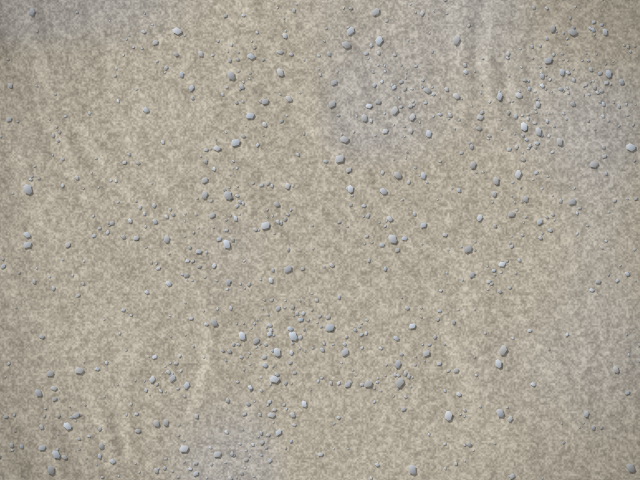
A WebGL 2 fragment shader for this texture:

```glsl
#version 300 es
precision highp float;
// Trodden dry sand strewn with small angular grey stones, seen from above.
// Stretched, warped noise gives ridges lit by a slope difference; fine noise
// gives the grain; jittered grids scatter convex stones with short shadows.
uniform vec2 u_resolution;
out vec4 fragColor;

const vec2 LIGHT = vec2(-0.6, 0.8);

// Integer hash: four random values per cell and seed
vec4 hash(vec2 cell, int seed) {
  uvec4 v = uvec4(ivec4(ivec2(cell), seed, seed * 31 + 7));
  v = v * 1664525u + 1013904223u;
  v += v.yzxy * v.wxyz;
  v ^= v >> 16u;
  v += v.yzxy * v.wxyz;
  return vec4(v >> 8u) / 16777216.0;
}

float noise(vec2 p, int seed) {
  vec2 i = floor(p), f = fract(p);
  f = f * f * (3.0 - 2.0 * f);
  float low = mix(hash(i, seed).x, hash(i + vec2(1, 0), seed).x, f.x);
  float high = mix(hash(i + vec2(0, 1), seed).x, hash(i + 1.0, seed).x, f.x);
  return mix(low, high, f.y);
}

// Sand height: slanting ridges in patches, over small lumps
float relief(vec2 p) {
  vec2 warp = vec2(noise(p * 2.6, 1), noise(p * 2.6, 2)) - 0.5;
  vec2 q = p + 0.2 * warp;
  vec2 along = vec2(0.5, -0.866), across = vec2(0.866, 0.5);
  float ridges = noise(vec2(dot(q, across) * 34.0, dot(q, along) * 6.0), 3);
  float patches = smoothstep(0.25, 0.65, noise(p * 3.5, 4));
  patches *= 1.0 - 0.7 * smoothstep(0.95, 1.25, p.x);
  return ridges * (0.25 + patches) + 0.22 * noise(p * 55.0, 5);
}

// Stones gather along a rising diagonal and in loose clumps
float stoneDensity(vec2 p) {
  vec2 start = vec2(0.4, 0.2), span = vec2(0.6, 0.55);
  float t = clamp(dot(p - start, span) / dot(span, span), 0.0, 1.0);
  vec2 away = p - start - t * span;
  float band = exp(-14.0 * dot(away, away));
  float clumps = smoothstep(0.35, 0.8, noise(p * 9.0, 6));
  return 0.04 + 0.12 * band + clumps * (0.1 + 0.4 * band);
}

// Signed distance to a convex stone bounded by six random edges
float stoneDistance(vec2 v, float radius, vec4 rnd) {
  float d = -radius;
  for (int i = 0; i < 6; i++) {
    float a = 6.2832 * (float(i) / 6.0 + rnd.x);
    float reach = radius * mix(0.65, 1.15, fract(rnd.y * 7.0 + float(i % 3) * 0.37 + rnd.z));
    d = max(d, dot(v, vec2(cos(a), sin(a))) - reach);
  }
  return d;
}

// One layer of stones, with shadows, drawn over the ground
vec3 scatterStones(vec3 ground, vec2 p, float cell, float share, int seed) {
  float soft = max(0.0012, 0.6 / u_resolution.y);
  vec3 color = ground;
  for (int k = 0; k < 9; k++) {
    vec2 id = floor(p / cell) + vec2(k % 3 - 1, k / 3 - 1);
    vec4 place = hash(id, seed), form = hash(id, seed + 1);
    vec2 centre = (id + 0.1 + 0.8 * place.xy) * cell;
    if (place.z > share * stoneDensity(centre)) continue;
    float radius = cell * mix(0.13, 0.3, place.w * place.w);
    vec2 v = p - centre;
    float shadow = stoneDistance(v + LIGHT * radius * 0.6, radius, form);
    color *= 1.0 - 0.38 * (1.0 - smoothstep(-soft, soft * 1.5, shadow));
    float d = stoneDistance(v, radius, form);
    float lit = clamp(dot(v, LIGHT) / radius, -1.0, 1.0);
    vec3 stone = mix(vec3(0.66, 0.66, 0.66), vec3(0.72, 0.75, 0.79), form.w);
    stone += 0.13 * lit + 0.1 * (form.z - 0.5);
    color = mix(color, stone, 1.0 - smoothstep(-soft, soft, d));
  }
  return color;
}

void main() {
  vec2 p = gl_FragCoord.xy / u_resolution.y;
  vec2 middle = 0.5 * u_resolution / u_resolution.y;

  // Sand tone, with paler grey dust in broad patches
  float dust = smoothstep(0.55, 0.85, noise(p * 4.0, 10));
  vec3 color = mix(vec3(0.692, 0.662, 0.602), vec3(0.68, 0.66, 0.63), dust);

  // Slope shading of the ridges
  vec2 nudge = 0.006 * normalize(vec2(-0.9, 0.5));
  float shade = 0.14 * (relief(p - nudge) - relief(p + nudge));

  // Grain: coarse, medium and fine
  shade += 0.05 * (noise(p * 75.0, 11) - 0.5);
  shade += 0.10 * (noise(p * 150.0, 12) - 0.5);
  shade += 0.15 * (noise(p * 290.0, 13) - 0.5);

  // Faint fine combing in the smooth areas
  float combed = smoothstep(0.55, 0.8, noise(p * 3.0, 14)) * smoothstep(0.6, 1.2, p.x);
  shade += 0.014 * combed * cos(dot(p, vec2(190.0, 420.0)) + 5.0 * noise(p * 6.0, 15));
  color += shade * vec3(1.0, 1.0, 0.96);

  // Grit first, then larger stones
  color = scatterStones(color, p, 0.014, 0.6, 20);
  color = scatterStones(color, p, 0.031, 1.0, 30);

  // Darker corners
  color *= 1.0 - 0.17 * smoothstep(0.5, 0.88, length(p - middle));
  fragColor = vec4(clamp(color, 0.0, 1.0), 1.0);
}
```
